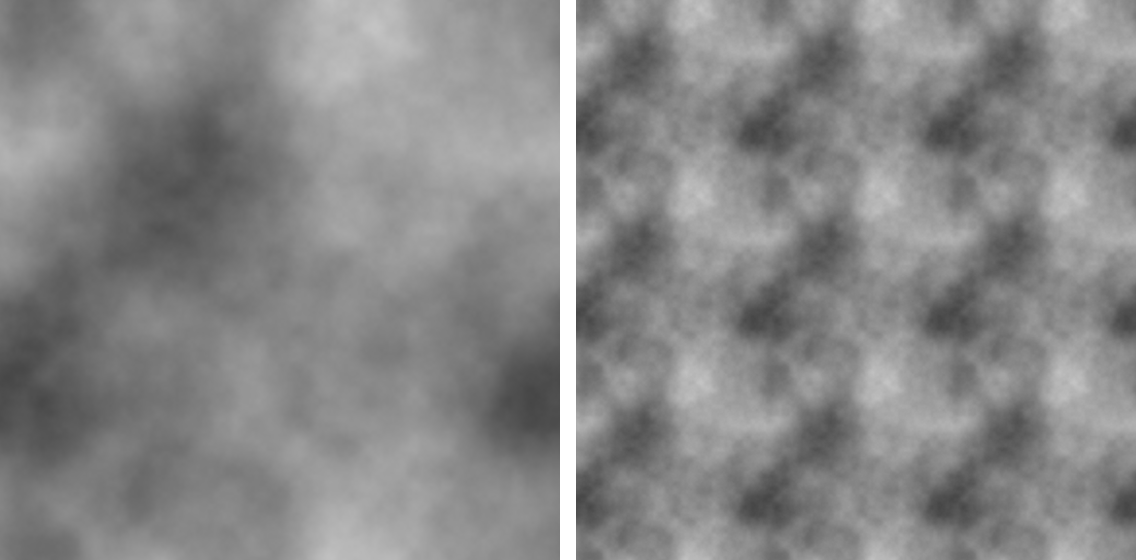
Left, the tile; right, the same tile 3 across and 3 down.
Reproduce this texture procedurally as a Shadertoy shader.

```glsl
// Soft grey clouds: seamless fractal value noise in neutral tones.

#define BASE_CELLS 3      // lattice cells across the canvas, coarsest octave
#define OCTAVES 7
#define GAIN 0.5          // amplitude ratio between octaves
#define MEAN_GREY 0.537
#define CONTRAST 0.102    // tonal deviation of the coarsest lattice
#define SEED 23u

// Integer hash of a lattice cell and octave, giving 0..1.
float hash(ivec2 cell, int octave) {
    uint h = uint(cell.x) * 1597334677u ^ uint(cell.y) * 3812015801u;
    h ^= (uint(octave) + SEED) * 2654435769u;
    h = (h ^ (h >> 16)) * 2146121005u;
    h = (h ^ (h >> 15)) * 2221713035u;
    h ^= h >> 16;
    return float(h >> 8) / 16777216.0;
}

// Value noise that wraps after a whole number of cells.
float tiledNoise(vec2 uv, int cells, int octave) {
    vec2 p = uv * float(cells) + 0.37 * float(octave);
    vec2 f = fract(p);
    vec2 blend = f * f * f * (f * (f * 6.0 - 15.0) + 10.0);
    ivec2 a = ivec2(floor(p)) % cells;
    ivec2 b = (a + 1) % cells;
    float low  = mix(hash(a, octave), hash(ivec2(b.x, a.y), octave), blend.x);
    float high = mix(hash(ivec2(a.x, b.y), octave), hash(b, octave), blend.x);
    return mix(low, high, blend.y);
}

// Mean and deviation of the coarsest lattice, so any seed keeps the same tones.
vec2 latticeStats() {
    float sum = 0.0, sumSquares = 0.0;
    for (int y = 0; y < BASE_CELLS; y++) {
        for (int x = 0; x < BASE_CELLS; x++) {
            float value = hash(ivec2(x, y), 0);
            sum += value;
            sumSquares += value * value;
        }
    }
    float count = float(BASE_CELLS * BASE_CELLS);
    float mean = sum / count;
    return vec2(mean, sqrt(max(sumSquares / count - mean * mean, 0.001)));
}

// Sum of octaves, centred on zero.
float clouds(vec2 uv) {
    const float UNIFORM_DEVIATION = 0.2887;
    vec2 stats = latticeStats();
    float total = (tiledNoise(uv, BASE_CELLS, 0) - stats.x) / stats.y;
    float amplitude = GAIN;
    int cells = BASE_CELLS * 2;
    for (int i = 1; i < OCTAVES; i++) {
        total += amplitude * (tiledNoise(uv, cells, i) - 0.5) / UNIFORM_DEVIATION;
        amplitude *= GAIN;
        cells *= 2;
    }
    return total;
}

void mainImage(out vec4 fragColor, in vec2 fragCoord) {
    vec2 uv = fragCoord / iResolution.xy;
    float grey = MEAN_GREY + CONTRAST * clouds(uv);
    fragColor = vec4(vec3(clamp(grey, 0.0, 1.0)), 1.0);
}
```
